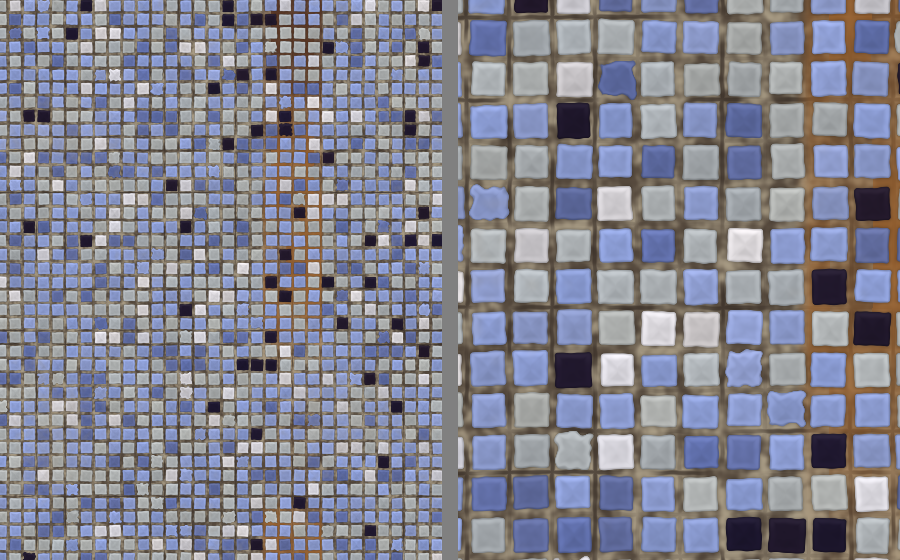
Left, the full canvas; right, a detail of the centre.
A WebGL 2 fragment shader for this texture:

```glsl
#version 300 es
// Weathered wall of small blue, grey and white glazed mosaic tiles with rust-stained grout.
precision highp float;
uniform vec2 u_resolution;
out vec4 fragColor;

float hash(vec2 p) {
  vec3 q = fract(p.xyx * vec3(0.1031, 0.1030, 0.0973));
  q += dot(q, q.yzx + 33.33);
  return fract((q.x + q.y) * q.z);
}

vec2 hash2(vec2 p) { return vec2(hash(p), hash(p + 71.7)); }

// Gradient noise, roughly -0.7 to 0.7
float noise(vec2 p) {
  vec2 i = floor(p), f = fract(p), u = f * f * (3.0 - 2.0 * f);
  vec4 n;
  for (int k = 0; k < 4; k++) {
    vec2 corner = vec2(k & 1, k >> 1);
    float angle = 6.2832 * hash(i + corner + 200.0);
    n[k] = dot(vec2(cos(angle), sin(angle)), f - corner);
  }
  return mix(mix(n.x, n.y, u.x), mix(n.z, n.w, u.x), u.y);
}

float roundBox(vec2 p, vec2 halfSize, float radius) {
  vec2 q = abs(p) - halfSize + radius;
  return length(max(q, 0.0)) + min(max(q.x, q.y), 0.0) - radius;
}

// Random pick from the five glazes
vec3 glaze(float pick) {
  if (pick < 0.43) return vec3(0.54, 0.60, 0.80);
  if (pick < 0.72) return vec3(0.66, 0.675, 0.68);
  if (pick < 0.81) return vec3(0.81, 0.80, 0.82);
  if (pick < 0.952) return vec3(0.37, 0.42, 0.63);
  return vec3(0.12, 0.09, 0.17);
}

// Cement with pale and dirty patches, a dark crack and rust running down some joints
vec3 groutColor(vec2 g, vec2 p, vec2 local, vec2 id) {
  float patches = noise(g * 1.7) + 0.6 * noise(g * 5.0);
  vec3 c = mix(vec3(0.35, 0.30, 0.25), vec3(0.66, 0.61, 0.52),
               smoothstep(-0.6, 0.55, patches + 0.45 * noise(p * 4.0)));
  vec2 joint = floor(g + 0.5);
  vec2 toJoint = abs(g - joint + 0.035 * noise(g * 3.0));
  vec2 cracked = step(0.72, vec2(hash(vec2(joint.x, 5.0)), hash(vec2(9.0, joint.y))));
  vec2 crack = (0.25 + 0.5 * cracked) * (1.0 - smoothstep(0.02, 0.08, toJoint));
  c = mix(c, vec3(0.23, 0.19, 0.16), max(crack.x, crack.y) * smoothstep(-0.3, 0.2, noise(g * 0.9)));
  float band = smoothstep(0.462, 0.475, p.x) * (1.0 - smoothstep(0.571, 0.58, p.x));
  float run = smoothstep(0.30, 0.48, p.y) + 1.0 - smoothstep(0.06, 0.13, p.y);
  float streak = smoothstep(-0.35, 0.25, noise(vec2(joint.x * 3.7, p.y * 7.0)));
  vec3 rust = mix(vec3(0.60, 0.38, 0.18), vec3(0.34, 0.20, 0.13), smoothstep(0.72, 0.92, p.y));
  return mix(c, rust, band * clamp(run, 0.15, 1.0) * (0.35 + 0.55 * streak));
}

void main() {
  vec2 p = gl_FragCoord.xy / u_resolution.y;

  // 31 columns, slightly tighter near the right, and 40 rows counted from the top
  vec2 g = vec2((p.x - 0.0146) * 39.4 + max(p.x - 0.65, 0.0) * 2.35, (1.002 - p.y) * 40.53);
  g += 0.05 * vec2(noise(p * 9.0), noise(p * 9.0 + 40.0));
  float pixel = 40.0 / u_resolution.y;
  vec2 id = floor(g), local = fract(g) - 0.5;
  vec2 seed = id + 17.0;
  float pick = hash(seed);

  // Hand-set tile: small shift, turn, size change and uneven rim
  vec2 t = local - 0.05 * (hash2(seed + 3.1) - 0.5);
  float turn = 0.09 * (hash(seed + 11.3) - 0.5);
  t = mat2(cos(turn), sin(turn), -sin(turn), cos(turn)) * t;
  vec2 halfSize = 0.407 + 0.045 * (hash2(seed + 23.9) - 0.5);
  float chipped = step(0.95, hash(seed + 37.2));
  float d = roundBox(t, halfSize, 0.07) + (0.035 + 0.13 * chipped) * noise(g * 4.0 + pick * 30.0);

  // Grout, with shade under the tile edges
  vec3 color = groutColor(g, p, local, id);
  color *= 1.0 - 0.22 * exp(-max(d, 0.0) * 28.0);

  // Glaze: tone shift, cushion with paler rim, faint pyramid facets and mottling
  vec3 tile = glaze(pick) * (0.95 + 0.12 * hash(seed + 51.0));
  tile += vec3(0.02, 0.005, -0.025) * (hash(seed + 63.0) - 0.5);
  float rim = smoothstep(-0.19, -0.08, d);
  float facet = abs(t.x) > abs(t.y) ? -0.4 * sign(t.x) : -sign(t.y);
  float relief = smoothstep(0.0, 0.12, abs(abs(t.x) - abs(t.y)));
  float amount = 0.25 + 0.75 * hash(seed + 77.0);
  tile *= 0.97 + 0.07 * rim + 0.05 * facet * relief * amount + 0.05 * noise(g * 5.0);
  tile += 0.035 * rim * smoothstep(0.0, -0.4, t.y);
  tile *= 1.0 - 0.22 * smoothstep(-0.06, 0.0, d);

  // Cement haze and grime over the glaze
  float haze = smoothstep(0.1, 0.6, noise(p * 6.0 + 8.0) + 0.6 * noise(g * 2.3));
  tile = mix(tile, vec3(0.62, 0.59, 0.55), 0.2 * haze * step(pick, 0.952));

  color = mix(color, tile, 1.0 - smoothstep(-0.5 * pixel, 0.5 * pixel, d));
  color *= 1.0 + 0.04 * noise(p * 3.0 + 5.0);
  fragColor = vec4(color, 1.0);
}
```
